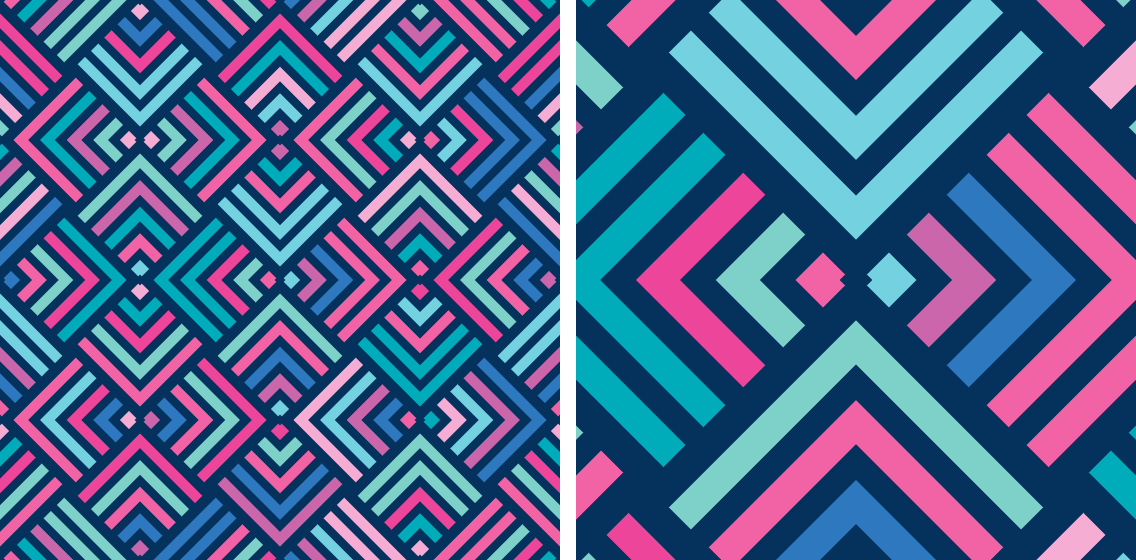
Left, the full canvas; right, a detail of the centre.
This pattern is drawn by a WebGL 2 fragment shader. Its source:

```glsl
#version 300 es
precision highp float;
// Basket weave of diamonds, each filled with five nested chevrons in mixed colours on navy.

#define REPEATS 4.0    // lattice steps across and down
#define OUTER 0.904    // tip of the largest chevron, as a share of the diamond
#define PITCH 0.190    // spacing of chevrons
#define WIDTH 0.105    // chevron thickness
#define MARGIN 0.013   // gap at the open ends of the arms
#define BANDS 5.0      // chevrons per diamond
#define DOUBLED 0.35   // share of diamonds whose two outer chevrons share a colour
#define SEED 11u

uniform vec2 u_resolution;
out vec4 fragColor;

const vec3 NAVY = vec3(0.015, 0.195, 0.365);
const vec3 PALETTE[8] = vec3[8](
    vec3(0.45, 0.82, 0.88),   // sky
    vec3(0.93, 0.27, 0.60),   // hot pink
    vec3(0.18, 0.47, 0.75),   // blue
    vec3(0.96, 0.68, 0.83),   // blush
    vec3(0.49, 0.82, 0.79),   // mint
    vec3(0.80, 0.40, 0.67),   // orchid
    vec3(0.00, 0.67, 0.73),   // teal
    vec3(0.95, 0.39, 0.65));  // rose

// Integer hash of a cell.
uint hashCell(uvec2 cell) {
    uint h = cell.x * 1597u + cell.y * 51749u + SEED * 7919u;
    h = (h ^ (h >> 16)) * 73244475u;
    h = (h ^ (h >> 15)) * 73244475u;
    return h ^ (h >> 16);
}

// Colour of one chevron; an odd stride keeps colours in a diamond distinct.
vec3 chevronColour(uvec2 cell, float band) {
    uint h = hashCell(cell);
    uint first = h & 7u;
    uint stride = ((h >> 3) & 7u) | 1u;
    bool doubled = float((h >> 8) & 255u) < DOUBLED * 256.0;
    uint index = uint(doubled ? max(band, 1.0) : band);
    return PALETTE[(first + index * stride) & 7u];
}

void main() {
    float size = min(u_resolution.x, u_resolution.y);
    vec2 p = gl_FragCoord.xy / size * REPEATS;

    // Diagonal axes turn each diamond into a unit square.
    vec2 diagonal = vec2(p.x + p.y, p.x - p.y);
    vec2 square = floor(diagonal);
    float upright = mod(square.x + square.y, 2.0);

    // Distances from the corner where the chevrons start; it alternates by parity.
    vec2 arm = abs(mod(diagonal - upright + 1.0, 2.0) - 1.0);
    float reach = max(arm.x, arm.y);

    // Nested L-shaped bands, counted inwards from the tip.
    float depth = (OUTER - 0.5 * WIDTH - reach) / PITCH;
    float band = clamp(floor(depth + 0.5), 0.0, BANDS - 1.0);
    float edge = abs(depth - band) * PITCH - 0.5 * WIDTH;
    edge = max(edge, MARGIN - min(arm.x, arm.y));

    // Wrapped diamond centre, in half steps, so that the colours tile.
    vec2 centre = vec2(square.x + square.y + 1.0, square.x - square.y);
    uvec2 cell = uvec2(mod(centre, 2.0 * REPEATS));

    float pixel = REPEATS * sqrt(2.0) / size;
    float ink = 1.0 - smoothstep(-0.6 * pixel, 0.6 * pixel, edge);
    fragColor = vec4(mix(NAVY, chevronColour(cell, band), ink), 1.0);
}
```
